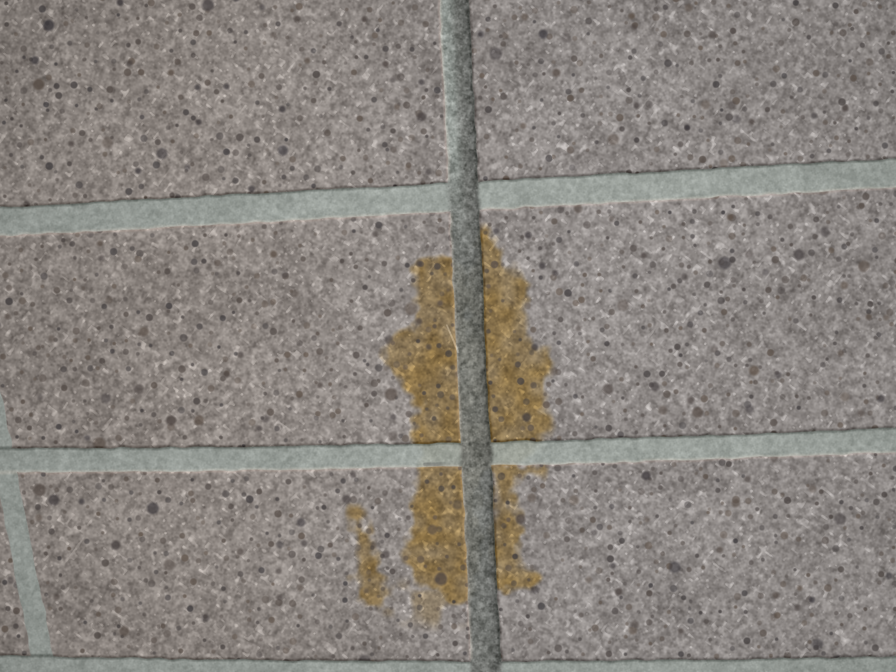
Write a Shadertoy shader that draws this texture.

```glsl
// Speckled stone wall tiles with pale grout joints and ochre stains around a crossing.
#define TILE_COLOR vec3(0.548, 0.528, 0.518)
#define GROUT_COLOR vec3(0.595, 0.618, 0.597)
#define SHADED_GROUT vec3(0.440, 0.447, 0.432)
#define STAIN_TINT vec3(0.95, 0.83, 0.57)
#define GRAIN_SCALE 105.0
#define GRAIN_DEPTH 0.25
#define SPECK_CELLS 50.0
#define SPECK_SHARE 0.55
#define EDGE_WOBBLE 0.003
#define STAIN_WOBBLE 0.020

float hash(vec2 p) {
    vec3 q = fract(p.xyx * 0.1031);
    q += dot(q, q.yzx + 33.33);
    return fract((q.x + q.y) * q.z);
}

float noise(vec2 p) {
    vec2 i = floor(p), f = fract(p);
    f = f * f * (3.0 - 2.0 * f);
    return mix(mix(hash(i), hash(i + vec2(1, 0)), f.x),
               mix(hash(i + vec2(0, 1)), hash(i + vec2(1, 1)), f.x), f.y);
}

// Even-sided grain: octaves turned against each other hide the lattice
float grain(vec2 p) {
    mat2 turn = mat2(0.80, 0.60, -0.60, 0.80);
    float sum = 0.0, weight = 0.42;
    for (int i = 0; i < 4; i++) {
        sum += weight * (noise(p) - 0.5);
        p = turn * p * 1.45 + 17.3;
        weight *= 0.96;
    }
    return sum;
}

// Scattered round grains: x is coverage, y is a random tint
vec2 specks(vec2 p, float cells, float share) {
    vec2 q = p * cells, base = floor(q), best = vec2(0.0);
    float blur = max(0.08, 0.8 * cells / iResolution.y);
    for (int j = -1; j <= 1; j++)
    for (int i = -1; i <= 1; i++) {
        vec2 cell = base + vec2(i, j);
        vec2 center = cell + 0.1 + 0.8 * vec2(hash(cell + 11.0), hash(cell + 47.0));
        float size = hash(cell + 83.0);
        float radius = mix(0.12, 0.28, size * size);
        float cover = 1.0 - smoothstep(radius - blur, radius + blur, length(q - center));
        cover *= step(hash(cell + 5.0), share) * mix(0.5, 1.0, hash(cell + 29.0));
        if (cover > best.x) best = vec2(cover, hash(cell + 61.0));
    }
    return best;
}

// Distance to a segment whose radius changes from ra to rb
float taper(vec2 p, vec2 a, vec2 b, float ra, float rb) {
    vec2 ab = b - a;
    float h = clamp(dot(p - a, ab) / dot(ab, ab), 0.0, 1.0);
    return length(p - a - ab * h) - mix(ra, rb, h);
}

float stainDistance(vec2 p) {
    // Upper left and right halves
    float d = taper(p, vec2(0.655, 0.575), vec2(0.668, 0.350), 0.042, 0.047);
    d = min(d, taper(p, vec2(0.603, 0.482), vec2(0.660, 0.435), 0.030, 0.050));
    d = min(d, taper(p, vec2(0.738, 0.570), vec2(0.745, 0.370), 0.044, 0.068));
    d = min(d, taper(p, vec2(0.788, 0.455), vec2(0.782, 0.375), 0.033, 0.033));
    d = min(d, taper(p, vec2(0.721, 0.655), vec2(0.730, 0.590), 0.008, 0.032));
    // Runs below the crossing
    d = min(d, taper(p, vec2(0.674, 0.300), vec2(0.645, 0.175), 0.048, 0.047));
    d = min(d, taper(p, vec2(0.668, 0.240), vec2(0.685, 0.140), 0.040, 0.034));
    d = min(d, taper(p, vec2(0.530, 0.235), vec2(0.557, 0.118), 0.009, 0.028));
    d = min(d, taper(p, vec2(0.750, 0.290), vec2(0.752, 0.145), 0.019, 0.019));
    d = min(d, taper(p, vec2(0.755, 0.145), vec2(0.790, 0.138), 0.016, 0.015));
    return min(d, taper(p, vec2(0.740, 0.298), vec2(0.802, 0.298), 0.010, 0.008));
}

// Joint: x is distance outside it, y is offset from its center
vec2 joint(float offset, float halfWidth) { return vec2(abs(offset) - halfWidth, offset); }
vec2 nearer(vec2 a, vec2 b) { return a.x < b.x ? a : b; }

void mainImage(out vec4 fragColor, in vec2 fragCoord) {
    vec2 p = fragCoord / iResolution.y;
    float aa = max(0.0015, 0.8 / iResolution.y);

    // Slanted joints
    vec2 w = p + EDGE_WOBBLE * (vec2(noise(p * 55.0), noise(p * 55.0 + 90.0)) - 0.5);
    vec2 rows = joint(w.y - 0.670 - 0.0547 * w.x, 0.0215);
    rows = nearer(rows, joint(w.y - 0.315 - 0.002 * w.x - 0.0155 * w.x * w.x, 0.0178));
    rows = nearer(rows, joint(w.y + 0.004 - 0.019 * pow(w.x - 0.70, 2.0), 0.020));
    vec2 column = joint(w.x - 0.724 + 0.048 * w.y, 0.0220);
    vec2 sideColumn = joint(w.x - 0.068 + 0.199 * w.y, 0.0165);
    float edge = min(rows.x, min(column.x, sideColumn.x));
    float tileMask = smoothstep(-aa, aa, edge);

    // Granular tile, warmer to the left
    float bumps = grain(p * GRAIN_SCALE);
    vec3 tile = TILE_COLOR + GRAIN_DEPTH * bumps + 0.05 * (noise(p * 9.0) - 0.5);
    tile += 0.14 * smoothstep(0.72, 1.0, noise(mat2(0.8, 0.6, -0.6, 0.8) * p * 150.0));
    tile = mix(tile, tile * vec3(1.0, 0.975, 0.945), smoothstep(0.9, 0.2, p.x) * 0.7);

    // Ochre stain with a ragged border
    float ragged = noise(p * 28.0) + 0.7 * noise(p * 85.0) - 0.85;
    float spill = stainDistance(p) + STAIN_WOBBLE * ragged;
    float stain = 1.0 - smoothstep(-0.009, 0.007, spill);
    float residue = 1.0 - smoothstep(-0.01, 0.02, taper(p, vec2(0.57, 0.105), vec2(0.67, 0.10), 0.02, 0.03));
    stain = max(stain * (0.70 + 0.45 * noise(p * 45.0)), residue * smoothstep(0.35, 0.8, noise(p * 45.0)) * 0.5);
    tile *= mix(vec3(1.0), STAIN_TINT, stain);

    // Brown and charcoal grains
    vec2 small = specks(p, SPECK_CELLS, SPECK_SHARE);
    vec2 large = specks(p + 3.7, SPECK_CELLS * 0.6, SPECK_SHARE * 0.32);
    tile = mix(tile, mix(vec3(0.24, 0.23, 0.24), vec3(0.39, 0.34, 0.30), small.y), small.x * 0.8);
    tile = mix(tile, mix(vec3(0.22, 0.21, 0.23), vec3(0.37, 0.32, 0.28), large.y), large.x * 0.8);

    // Grout: pale rows, shaded main column
    float columnMask = 1.0 - smoothstep(-0.004, 0.006, column.x);
    float paleStrip = smoothstep(0.006, -0.012, column.y) * smoothstep(0.60, 0.80, p.y);
    vec3 shaded = mix(SHADED_GROUT, GROUT_COLOR * 0.94, paleStrip);
    shaded *= 1.0 - 0.15 * smoothstep(0.0, 0.02, column.y);
    vec3 grout = mix(GROUT_COLOR, shaded, columnMask);
    grout += mix(0.13, 0.26, columnMask) * grain(p * 130.0 + 20.0) + 0.05 * (noise(p * 40.0) - 0.5);
    grout *= mix(vec3(1.0), STAIN_TINT, 0.10 * stain);
    vec3 color = mix(grout, tile, tileMask);

    // Lit lower rims and shadowed upper rims of the joints
    float rowRim = (1.0 - smoothstep(0.0, 0.005, abs(rows.x))) * (1.0 - columnMask);
    float columnRim = 1.0 - smoothstep(0.0, 0.005, abs(column.x));
    columnRim *= smoothstep(0.0, 0.006, rows.x);
    color += rowRim * (rows.y < 0.0 ? vec3(0.09, 0.07, 0.06) : vec3(-0.18));
    color += columnRim * (column.y < 0.0 ? vec3(0.10, 0.08, 0.07) : vec3(-0.15));

    // Scratch and chipped joint
    float scratch = taper(p, vec2(0.665, 0.516), vec2(0.682, 0.476), 0.0002, 0.0006);
    color += 0.14 * (1.0 - smoothstep(0.0, 0.002, scratch));
    float chip = taper(p, vec2(0.632, 0.309), vec2(0.684, 0.310), 0.001, 0.002);
    color = mix(color, vec3(0.30), 0.6 * noise(p * 60.0) * (1.0 - smoothstep(0.0, 0.003, chip)));

    // Soft falloff toward the corners
    vec2 fromCenter = p - vec2(0.75, 0.52);
    color *= 1.03 - 0.17 * dot(fromCenter, fromCenter);
    fragColor = vec4(clamp(color, 0.0, 1.0), 1.0);
}
```
